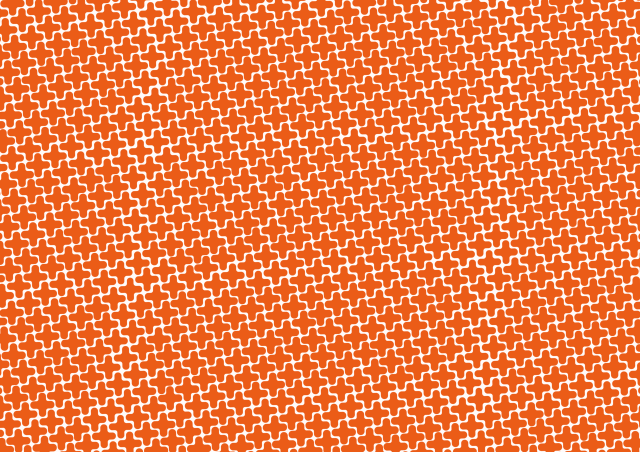
Reproduce this pattern procedurally as a Shadertoy shader.

```glsl
// Interlocking rounded crosses in orange on white, set on a slightly turned
// square lattice with steps (2,1) and (1,-2), so five unit squares hold one cross.
// Each cross is a distance function with small hashed drift and faint wider seams.

const vec3 ORANGE = vec3(0.92, 0.36, 0.09);
const vec3 WHITE = vec3(1.0, 0.985, 0.98);
const float UNITS_HIGH = 52.8;            // arm widths over the canvas height
const float LATTICE_TURN = 0.052;         // lattice tilt in radians
const float ARM_TURN = 0.022;             // tilt of the arms in radians
const vec2 ANCHOR = vec2(0.5785, 0.622);  // centre of one cross, in heights
const vec2 STEP_A = vec2(2.0, 1.0);
const vec2 STEP_B = vec2(1.0, -2.0);

vec2 hash22(vec2 p) {
    vec3 q = fract(vec3(p.xyx) * vec3(0.1031, 0.1030, 0.0973));
    q += dot(q, q.yzx + 33.33);
    return fract((q.xx + q.yz) * q.zy);
}

mat2 rotation(float angle) {
    float c = cos(angle), s = sin(angle);
    return mat2(c, s, -s, c);
}

float roundedBox(vec2 p, vec2 halfSize, float radius) {
    vec2 q = abs(p) - halfSize + radius;
    return length(max(q, 0.0)) + min(max(q.x, q.y), 0.0) - radius;
}

// Union whose inner corners are filled by a circular fillet
float filletUnion(float a, float b, float radius) {
    vec2 inside = max(radius - vec2(a, b), 0.0);
    return max(radius, min(a, b)) - length(inside);
}

float crossShape(vec2 p, float reach, float halfWidth, float tipRadius) {
    float across = roundedBox(p, vec2(reach, halfWidth), tipRadius);
    float upright = roundedBox(p, vec2(halfWidth, reach), tipRadius);
    return filletUnion(across, upright, 0.25);
}

// Soft peak of height one, repeating every period
float seam(float x, float offset, float period, float width) {
    float d = (fract((x - offset) / period + 0.5) - 0.5) * period;
    return exp(-d * d / (width * width));
}

float crossField(vec2 p, mat2 armTurn) {
    vec2 base = round(vec2(dot(p, STEP_A), dot(p, STEP_B)) / 5.0);
    float nearest = 1e3;
    for (int j = -1; j <= 1; j++) {
        for (int i = -1; i <= 1; i++) {
            vec2 id = base + vec2(i, j);
            vec2 centre = id.x * STEP_A + id.y * STEP_B;
            vec2 drift = (hash22(id + 200.0) - 0.5) * 0.07;
            vec2 local = armTurn * (p - centre - drift);
            nearest = min(nearest, crossShape(local, 1.415, 0.442, 0.425));
        }
    }
    return nearest;
}

void mainImage(out vec4 fragColor, in vec2 fragCoord) {
    vec2 canvas = (fragCoord / iResolution.y - ANCHOR) * UNITS_HIGH;
    vec2 p = rotation(-LATTICE_TURN) * canvas;

    // Gaps widen softly along long slanting seams
    float wear = 0.035 * seam(canvas.x - 0.09 * canvas.y, -14.0, 41.5, 2.2)
               + 0.025 * seam(canvas.y - 0.065 * canvas.x, 3.5, 15.5, 1.5);
    float d = crossField(p, rotation(LATTICE_TURN - ARM_TURN)) + wear;

    float pixel = UNITS_HIGH / iResolution.y;
    float gap = smoothstep(-0.68 * pixel, 0.68 * pixel, d);
    fragColor = vec4(mix(ORANGE, WHITE, gap), 1.0);
}
```
